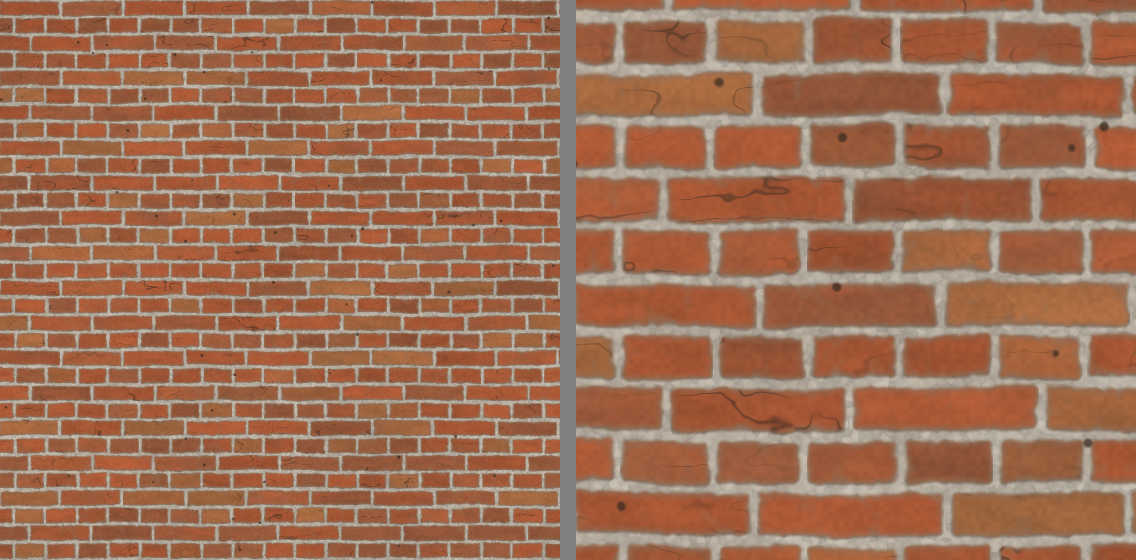
Left: the whole. Right: its middle third, enlarged.
Reproduce this texture procedurally as a three.js fragment shader.

```glsl
// Weathered red brick wall: rows of headers alternate with rows of stretchers.
// Each brick is a rounded box with jittered joints and noisy edges; wrapped
// value and cellular noise add streaks, wrinkles, pits and sandy mortar.
varying vec2 vUv;

const float ROWS = 32.0;
const float STRETCHERS = 9.0;       // long bricks per row
const float HEADERS = 18.0;         // short bricks per row
const float ROW_SHIFT = -0.04;      // in rows
const vec2 JOINT = vec2(0.0062, 0.0068);
const float JOINT_JITTER = 0.0045;
const float CORNER = 0.0022;
const float ROUGHNESS = 0.0034;
const float SOFT = 0.0014;          // half width of smoothed edges
const vec3 BRICK_RED = vec3(0.645, 0.335, 0.205);
const vec3 BRICK_BROWN = vec3(0.565, 0.335, 0.225);
const vec3 BRICK_OCHRE = vec3(0.630, 0.410, 0.250);
const vec3 BRICK_DUST = vec3(0.550, 0.430, 0.340);
const vec3 MORTAR_LIGHT = vec3(0.755, 0.725, 0.675);
const vec3 MORTAR_DARK = vec3(0.640, 0.575, 0.510);
const vec3 SOOT = vec3(0.23, 0.17, 0.13);
const float TAU = 6.2831853;

float hash(vec2 p) {
  vec3 q = fract(p.xyx * vec3(0.1031, 0.1030, 0.0973));
  q += dot(q, q.yzx + 33.33);
  return fract((q.x + q.y) * q.z);
}

// Value noise that wraps after a whole number of cells
float noise(vec2 uv, vec2 cells) {
  vec2 g = uv * cells, i = floor(g), f = fract(g);
  f = f * f * (3.0 - 2.0 * f);
  vec2 a = mod(i, cells), b = mod(i + 1.0, cells);
  return mix(mix(hash(a), hash(vec2(b.x, a.y)), f.x),
             mix(hash(vec2(a.x, b.y)), hash(b), f.x), f.y);
}

// Wrapped cellular noise: distance to the nearest point, and its random value
vec2 cellular(vec2 uv, float cells) {
  vec2 g = uv * cells, i = floor(g), f = fract(g);
  vec2 nearest = vec2(2.0, 0.0);
  for (int y = -1; y <= 1; y++) {
    for (int x = -1; x <= 1; x++) {
      vec2 o = vec2(float(x), float(y));
      vec2 c = mod(i + o, cells);
      float d = length(o + vec2(hash(c), hash(c + 57.0)) - f);
      if (d < nearest.x) nearest = vec2(d, hash(c + 113.0));
    }
  }
  return nearest;
}

float roundedBox(vec2 p, vec2 halfSize, float r) {
  vec2 d = abs(p) - halfSize + r;
  return length(max(d, 0.0)) + min(max(d.x, d.y), 0.0) - r;
}

void main() {
  // Slightly uneven courses
  vec2 p = vUv;
  p.y += 0.0007 * sin(TAU * (3.0 * vUv.x + 2.0 * vUv.y))
       + 0.0005 * sin(TAU * (11.0 * vUv.x + 5.0 * vUv.y));

  // Bond: which row and which brick
  float y = p.y * ROWS + ROW_SHIFT;
  float row = mod(floor(y), ROWS);
  bool header = mod(row, 2.0) < 0.5;
  float count = header ? HEADERS : STRETCHERS;
  float offset = header ? 0.47 : (mod(row, 4.0) < 2.0 ? 0.48 : 0.97);
  float x = p.x * count - offset;
  vec2 id = vec2(mod(floor(x), count), row);
  vec2 nextId = vec2(mod(id.x + 1.0, count), row);

  // Brick outline with shifted joints and rough edges
  float left = (hash(id + 7.0) - 0.5) * JOINT_JITTER;
  float right = 1.0 / count + (hash(nextId + 7.0) - 0.5) * JOINT_JITTER;
  vec2 q = vec2(fract(x) / count - 0.5 * (left + right), (fract(y) - 0.5) / ROWS);
  q.y += (hash(id + 19.0) - 0.5) * 0.0014 + q.x * (hash(id + 23.0) - 0.5) * 0.03;
  vec2 halfSize = 0.5 * (vec2(right - left, 1.0 / ROWS) - JOINT);
  halfSize.y += (hash(id + 31.0) - 0.5) * 0.0012;
  float rough = 0.6 * noise(vUv, vec2(90.0)) + 0.4 * noise(vUv, vec2(230.0));
  float d = roundedBox(q, halfSize, CORNER) + (rough - 0.5) * ROUGHNESS;

  // Brick face: own tint, streaks, dusty rim and fine grain
  vec2 uv = vUv + vec2(hash(id + 41.0), hash(id + 43.0));
  float streaks = noise(uv, vec2(36.0, 110.0));
  float blotches = noise(uv, vec2(30.0, 46.0));
  float grain = noise(vUv, vec2(330.0));
  float tint = 0.65 * hash(id + 3.0) + 0.35 * blotches;
  vec3 brick = mix(BRICK_BROWN, BRICK_RED, smoothstep(0.2, 0.7, tint));
  brick = mix(brick, BRICK_OCHRE, smoothstep(0.78, 0.96, hash(id + 61.0)) * 0.85);
  brick *= 0.86 + 0.12 * hash(id + 71.0) + 0.10 * streaks + 0.09 * grain;
  float dust = smoothstep(-0.0045, 0.0, d) * 0.55 + smoothstep(0.62, 0.95, rough) * 0.35;
  brick = mix(brick, BRICK_DUST, clamp(dust, 0.0, 1.0));

  // Thin wrinkles, on some bricks more than others
  float bend = noise(uv, vec2(24.0, 75.0)) + 0.25 * noise(uv, vec2(120.0, 170.0));
  float wrinkle = 1.0 - smoothstep(0.0, 0.045, abs(bend - 0.62));
  wrinkle *= smoothstep(0.35, 0.75, blotches) * hash(id + 83.0);
  brick = mix(brick, SOOT, 0.6 * wrinkle);

  // Sandy mortar, darker beside the bricks and shaded under them
  vec2 sand = cellular(vUv, 210.0);
  float light = smoothstep(-0.0005, 0.0026, d) * (0.65 + 0.35 * noise(vUv, vec2(48.0)));
  vec3 mortar = mix(MORTAR_DARK, MORTAR_LIGHT, light);
  mortar *= 0.93 + 0.13 * sand.y - 0.08 * sand.x + 0.06 * (grain - 0.5);
  float under = smoothstep(0.0, -halfSize.y, q.y) * (1.0 - smoothstep(0.0, 0.0025, d));
  mortar *= 1.0 - 0.16 * under;

  // Join both, then add scattered dark pits and broad weathering
  vec3 color = mix(brick, mortar, smoothstep(-SOFT, SOFT, d));
  vec2 pit = cellular(vUv, 28.0);
  float hole = (1.0 - smoothstep(0.03, 0.10, pit.x + 0.06 * (rough - 0.5))) * step(0.95, pit.y);
  color = mix(color, SOOT, 0.75 * hole);
  color *= 0.97 + 0.06 * noise(vUv, vec2(6.0));
  gl_FragColor = vec4(color, 1.0);
}
```
